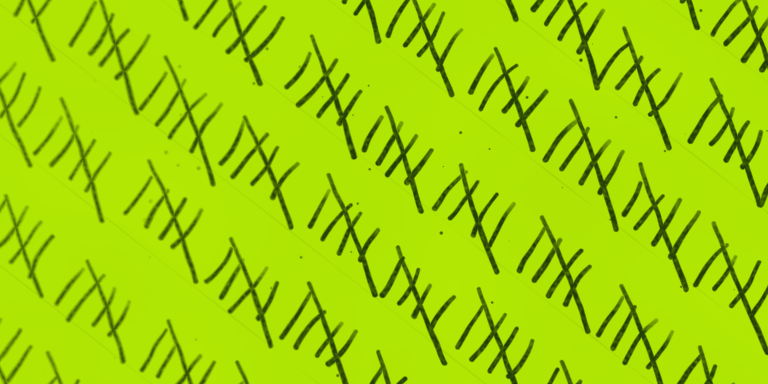
A Shadertoy shader for this pattern:

```glsl
// Hand-drawn tally marks in slanted rows on bright lime paper.
// Each lattice site holds four short strokes crossed by one long stroke;
// hashes vary every stroke, gradient noise adds wobble, grain and wear.

#define PAPER vec3(0.69, 0.90, 0.01)
#define INK vec3(0.14, 0.24, 0.02)
#define ROW_DIR vec2(0.788, -0.616)
#define PITCH 0.258
#define ROW_GAP 0.268
#define ROW_START 0.310
#define STAGGER 0.092
#define PEN_RADIUS 0.0066
#define WOBBLE 0.005
#define JITTER 0.018
#define BLUR_LEFT 0.0065
#define SPECK_CELL 0.045

vec2 hash2(vec2 p) {
    vec3 q = fract(vec3(p.xyx) * vec3(0.1031, 0.1030, 0.0973));
    q += dot(q, q.yzx + 33.33);
    return fract((q.xx + q.yz) * q.zy);
}

// Signed random pair
vec2 spread(vec2 p) { return hash2(p) * 2.0 - 1.0; }

float gradientNoise(vec2 p) {
    vec2 i = floor(p), f = fract(p);
    vec2 u = f * f * f * (f * (f * 6.0 - 15.0) + 10.0);
    vec2 e = vec2(0.0, 1.0);
    float a = dot(spread(i), f);
    float b = dot(spread(i + e.yx), f - e.yx);
    float c = dot(spread(i + e.xy), f - e.xy);
    float d = dot(spread(i + e.yy), f - e.yy);
    return mix(mix(a, b, u.x), mix(c, d, u.x), u.y);
}

// Slightly bowed pen stroke; ink thins toward its top end
float stroke(vec2 p, vec2 top, vec2 foot, float bow, float topInk, float radius, float blur) {
    vec2 axis = foot - top;
    float h = clamp(dot(p - top, axis) / dot(axis, axis), 0.0, 1.0);
    vec2 side = vec2(-axis.y, axis.x) * bow * 4.0 * h * (1.0 - h);
    float dist = length(p - top - axis * h - side) - radius * mix(0.8, 1.08, h);
    return smoothstep(blur, -blur, dist) * mix(topInk, 1.0, smoothstep(0.0, 0.4, h));
}

float tally(vec2 p, vec2 id, float radius, float blur) {
    vec2 seed = id * 17.0 + 211.0;
    float ink = 0.0;

    // Four short strokes
    for (int k = 0; k < 4; k++) {
        vec2 s = seed + float(k) * vec2(3.7, 5.3);
        vec2 r = spread(s), w = spread(s + 71.0), v = hash2(s + 137.0);
        vec2 mid = vec2(-0.008, 0.024) + (float(k) - 1.5) * vec2(0.043, -0.030) + r * 0.007;
        vec2 reach = vec2(0.034 + 0.008 * w.x, 0.049) * (1.0 + 0.2 * w.y);
        ink = max(ink, stroke(p, mid + reach, mid - reach, 0.07 * r.y,
                              mix(0.4, 1.0, v.x), radius * mix(0.85, 1.1, v.y), blur));
    }

    // Long crossing stroke
    vec2 r = spread(seed + 31.0), w = spread(seed + 53.0);
    vec2 mid = vec2(0.010, 0.0) + 0.008 * r;
    vec2 reach = vec2(0.056 + 0.008 * w.x, -0.150) * (1.0 + 0.14 * w.y);
    return max(ink, stroke(p, mid - reach, mid + reach, 0.025 * r.x, 0.8, radius, blur));
}

// Start of a row along its own direction
float rowPhase(float row) {
    return 0.012 + STAGGER * cos((row - 0.5) * 1.5708);
}

void mainImage(out vec4 fragColor, in vec2 fragCoord) {
    vec2 p = fragCoord / iResolution.y;
    vec2 normal = vec2(-ROW_DIR.y, ROW_DIR.x);
    float pixel = 1.0 / iResolution.y;

    // Focus sharpens and the pen grows heavier toward the right
    float focus = smoothstep(0.0, 1.1, p.x);
    float blur = max(mix(BLUR_LEFT, 0.0028, focus), pixel);
    float radius = PEN_RADIUS * mix(0.72, 1.0, focus);

    vec2 wobble = vec2(gradientNoise(p * 17.0), gradientNoise(p * 17.0 + 40.0));
    vec2 q = p + WOBBLE * wobble;
    float along = dot(p, ROW_DIR), across = dot(p, normal) - ROW_START;
    float nearRow = round(across / ROW_GAP);

    // Marks from this site and its neighbours
    float ink = 0.0;
    for (int j = -1; j <= 1; j++) {
        float row = nearRow + float(j);
        float phase = rowPhase(row);
        float nearMark = round((along - phase) / PITCH);
        for (int i = -1; i <= 1; i++) {
            vec2 id = vec2(nearMark + float(i), row);
            vec2 center = ROW_DIR * (phase + id.x * PITCH) + normal * (ROW_START + row * ROW_GAP);
            center += JITTER * spread(id + 97.0);
            ink = max(ink, tally(q - center, id, radius, blur));
        }
    }

    // Dry grain within the ink
    float grain = gradientNoise(p * 95.0) + 0.6 * gradientNoise(p * 38.0);
    ink *= mix(0.78, 0.96, focus) * clamp(0.96 + 0.4 * grain, 0.55, 1.05);

    // Stray ink specks
    vec2 cell = floor(p / SPECK_CELL);
    vec2 r = hash2(cell + 301.0), place = 0.25 + 0.5 * hash2(cell + 401.0);
    float speck = length(p - (cell + place) * SPECK_CELL) - 0.0045 * r.y;
    ink = max(ink, smoothstep(blur, -blur, speck) * step(0.95, r.x) * focus * 0.8);

    // Faint ruled line under each row
    float ruled = abs(across - nearRow * ROW_GAP + 0.067);
    float worn = 0.5 + gradientNoise(p * 6.0);
    ink = max(ink, 0.10 * worn * smoothstep(0.004, 0.0, ruled));

    vec3 paper = PAPER * (1.0 + 0.02 * gradientNoise(p * 3.0));
    fragColor = vec4(mix(paper, INK, clamp(ink, 0.0, 1.0)), 1.0);
}
```
